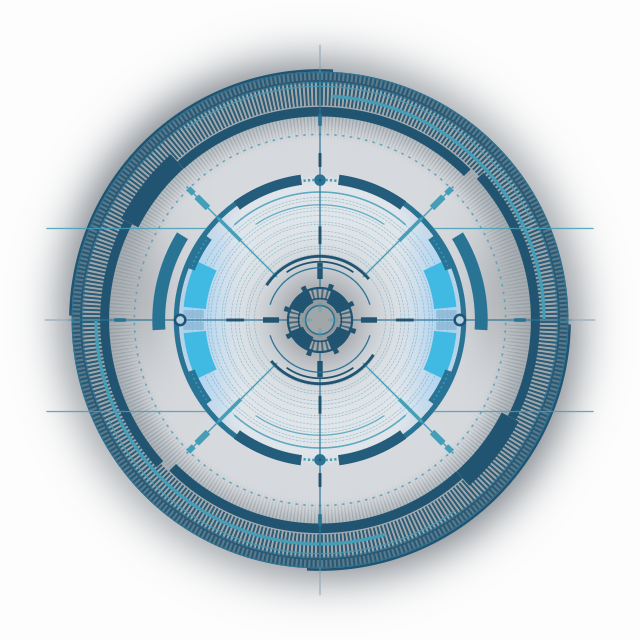
Reproduce this background procedurally as a WebGL 2 fragment shader.

```glsl
#version 300 es
precision highp float;
// Technical radial dial: ticked rim, arc segments, cross hairs and a gear hub over a soft shadow.
uniform vec2 u_resolution;
out vec4 outColor;

const vec3 NAVY = vec3(0.13, 0.33, 0.44);
const vec3 STEEL = vec3(0.16, 0.45, 0.58);
const vec3 TEAL = vec3(0.27, 0.62, 0.72);
const vec3 SKY = vec3(0.25, 0.73, 0.89);
float pixel; // pixel size, where half the canvas is 100 units

// Antialiased stripe of half width h around c.
float band(float x, float c, float h) {
  return clamp((h - abs(x - c)) / pixel + 0.5, 0.0, 1.0);
}

float box(vec2 p, vec2 c, vec2 h) {
  return band(p.x, c.x, h.x) * band(p.y, c.y, h.y);
}

float angleOf(vec2 p) {
  return degrees(atan(p.y, p.x + 1e-5));
}

// Ring segment, angles in degrees, repeated every period.
float arc(vec2 p, float radius, float h, float mid, float span, float period) {
  float d = abs(mod(angleOf(p) - mid + period * 0.5, period) - period * 0.5);
  float r = length(p);
  return band(r, radius, h) * clamp((span - d) * radians(r) / pixel + 0.5, 0.0, 1.0);
}

// Evenly spaced radial strokes, 0 to 1.
float ticks(float angle, float count, float duty) {
  float w = abs(fract(angle * count / 360.0) - 0.5) * 2.0;
  return 1.0 - smoothstep(duty - 0.3, duty + 0.3, w);
}

void paint(inout vec3 col, vec3 ink, float cover) {
  col = mix(col, ink, cover);
}

vec3 backdrop(vec2 p, float r) {
  float skew = sin(2.0 * atan(p.y, p.x + 1e-5));
  float fall = max(r - 74.0, 0.0) / 11.0;
  vec3 col = mix(vec3(0.992), vec3(0.42, 0.45, 0.48), (0.62 - 0.13 * skew) * exp(-fall * fall));
  // Face of the dial, darker to the sides and under the rim
  vec3 face = mix(vec3(0.84, 0.85, 0.865), vec3(0.63, 0.66, 0.68), smoothstep(56.0, 69.0, r));
  vec2 side = (vec2(abs(p.x), p.y) - vec2(57.0, 9.0)) / vec2(11.0, 24.0);
  face = mix(face, vec3(0.6, 0.62, 0.63), 0.55 * exp(-dot(side, side)));
  // Bright inner plate with blue flanks and a shaded hub
  vec3 plate = mix(vec3(0.88, 0.90, 0.92), vec3(0.66, 0.82, 0.95), smoothstep(22.0, 43.0, abs(p.x)));
  plate = mix(plate, vec3(0.52, 0.53, 0.54), 0.9 * exp(-r * r / 230.0));
  face = mix(face, plate, 1.0 - smoothstep(41.0, 47.0, r));
  return mix(col, face, band(r, 0.0, 77.5));
}

void rim(inout vec3 col, vec2 p, float r, float a) {
  paint(col, vec3(0.55, 0.60, 0.63), 0.6 * ticks(a, 360.0, 0.4) * smoothstep(55.0, 64.0, r) * band(r, 60.0, 6.0));
  paint(col, NAVY, 0.9 * ticks(a, 360.0, 0.52) * band(r, 71.0, 4.0));
  paint(col, NAVY, (0.55 + 0.4 * ticks(a + 0.5, 360.0, 0.5)) * band(r, 76.0, 1.6));
  paint(col, STEEL, 0.7 * (band(r, 74.2, 0.2) + band(r, 77.4, 0.25)));
  paint(col, NAVY, arc(p, 78.0, 0.4, 133.0, 46.0, 180.0));
  paint(col, TEAL, arc(p, 70.0, 0.5, 43.5, 43.5, 360.0) + arc(p, 70.0, 0.5, 233.5, 53.5, 360.0));
  paint(col, TEAL, 0.8 * arc(p, 73.0, 0.2, 75.0, 50.0, 180.0));
  // Heavy ring in offset pieces
  paint(col, NAVY, arc(p, 65.1, 1.5, 88.5, 43.5, 180.0));
  paint(col, NAVY, arc(p, 67.3, 1.4, 7.5, 34.5, 180.0));
  paint(col, NAVY, arc(p, 66.7, 3.0, 142.5, 10.5, 180.0));
  paint(col, TEAL, 0.9 * ticks(a, 150.0, 0.3) * band(r, 58.0, 0.25));
}

void middle(inout vec3 col, vec2 q, float r, float a) {
  // Fine concentric circles, some broken into dots
  for (int i = 0; i < 14; i++) {
    float k = float(i), radius = 20.5 + 1.5 * k;
    float dots = mix(0.25, 1.0, ticks(a, 120.0 + 8.0 * k, 0.5));
    paint(col, TEAL * 0.9, 0.42 * dots * band(r, radius + 0.4 * sin(k * 2.4), 0.12));
  }
  paint(col, TEAL, 0.8 * arc(q, 36.0, 0.2, 90.0, 34.0, 360.0));
  paint(col, TEAL, 0.8 * arc(q, 40.0, 0.25, 70.0, 22.0, 360.0));
  paint(col, SKY, arc(q, 39.3, 3.5, 15.5, 10.0, 360.0));
  paint(col, vec3(0.55, 0.72, 0.83), 0.8 * box(q, vec2(39.5, 1.8), vec2(3.2, 1.3)));
  // Segmented blue ring
  paint(col, STEEL, arc(q, 44.9, 0.8, 0.0, 55.0, 360.0));
  paint(col, NAVY * 1.1, arc(q, 44.2, 1.6, 68.2, 14.2, 360.0));
  paint(col, STEEL, arc(q, 43.8, 1.7, 29.0, 7.5, 360.0));
  paint(col, SKY, 0.7 * ticks(a, 180.0, 0.4) * arc(q, 43.4, 0.2, 29.0, 6.0, 360.0));
  paint(col, TEAL, ticks(a, 200.0, 0.5) * arc(q, 43.8, 0.4, 90.0, 7.0, 360.0));
}

void crossHairs(inout vec3 col, vec2 p, vec2 q) {
  float outside = smoothstep(76.0, 80.0, length(p));
  vec3 hair = mix(STEEL, vec3(0.60, 0.67, 0.71), outside);
  paint(col, hair, 0.85 * max(box(q, vec2(48.0, 0.0), vec2(38.0, 0.22)), box(q, vec2(0.0, 48.0), vec2(0.22, 38.0))));
  paint(col, TEAL, 0.85 * box(q, vec2(60.5, 28.6), vec2(25.0, 0.2)));
  // Bars on both axes; the vector holds distance along and across an axis
  for (int i = 0; i < 2; i++) {
    vec2 s = i == 0 ? q : q.yx;
    paint(col, NAVY, box(s, vec2(15.3, 0.0), vec2(2.5, 0.85)));
    paint(col, NAVY, box(s, vec2(26.5, 0.0), vec2(2.8, 0.45)));
    paint(col, STEEL, box(s, vec2(62.5, 0.0), vec2(1.8, 0.55)));
    paint(col, i == 0 ? vec3(0.7, 0.82, 0.9) : STEEL, band(length(s - vec2(43.7, 0.0)), 0.0, 1.8));
    paint(col, NAVY, band(length(s - vec2(43.7, 0.0)), i == 0 ? 1.6 : 0.0, 0.4));
  }
  paint(col, NAVY, box(q, vec2(0.0, 50.0), vec2(0.45, 2.2)));
  // Diagonal pointers
  vec2 d = vec2(q.x + q.y, q.y - q.x) * 0.7071;
  paint(col, TEAL, box(d, vec2(39.0, 0.0), vec2(20.0, 0.22)));
  paint(col, TEAL, box(d, vec2(40.0, 0.0), vec2(5.0, 0.55)));
  paint(col, TEAL, max(box(d, vec2(52.0, 0.0), vec2(2.5, 1.0)), box(d, vec2(57.0, 0.0), vec2(1.2, 0.9))));
}

void hub(inout vec3 col, vec2 p, vec2 q, float r, float a) {
  paint(col, NAVY, arc(p, 19.9, 0.45, 93.5, 53.5, 180.0));
  paint(col, NAVY, arc(q, 18.2, 0.28, 90.0, 35.0, 360.0));
  paint(col, STEEL, arc(q, 16.3, 0.2, 54.0, 37.0, 360.0));
  // Gear: lattice, diagonal blocks and studs
  paint(col, NAVY, max(band(r, 10.0, 0.35), band(r, 6.7, 0.25)));
  paint(col, NAVY, 0.75 * ticks(a, 36.0, 0.4) * band(r, 8.2, 1.9));
  paint(col, NAVY, arc(p, 7.8, 2.1, 45.0, 24.0, 90.0));
  paint(col, NAVY, arc(p, 10.6, 1.1, 27.0, 4.0, 45.0));
  paint(col, vec3(0.63, 0.65, 0.66), band(r, 0.0, 4.4));
  paint(col, STEEL, band(r, 4.5, 0.25));
  paint(col, TEAL, 0.7 * ticks(a + 45.0, 4.0, 0.06) * band(r, 4.0, 1.5));
}

void main() {
  pixel = 200.0 / min(u_resolution.x, u_resolution.y);
  vec2 p = (gl_FragCoord.xy - 0.5 * u_resolution) * pixel;
  vec2 q = abs(p);
  float r = length(p), a = angleOf(p);
  vec3 col = backdrop(p, r);
  rim(col, p, r, a);
  middle(col, q, r, a);
  paint(col, STEEL, arc(vec2(q.x, p.y), 50.4, 2.0, 14.0, 17.5, 360.0));
  crossHairs(col, p, q);
  hub(col, p, q, r, a);
  outColor = vec4(col, 1.0);
}
```
